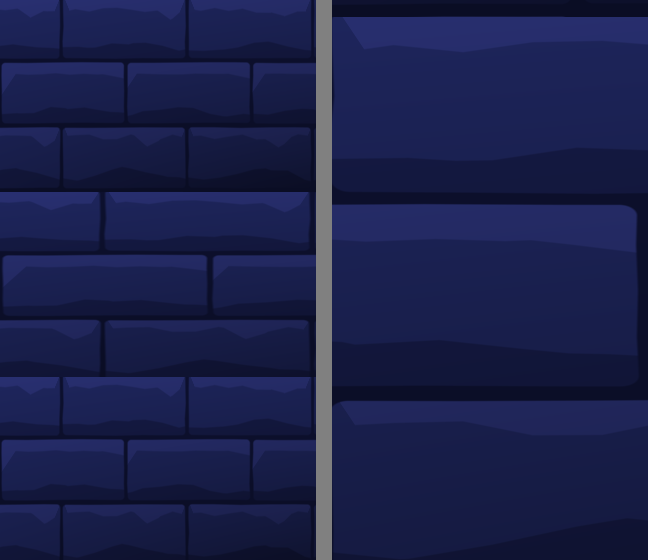
Left: the whole. Right: its middle third, enlarged.
A Shadertoy shader for this texture:

```glsl
// Night-blue brick wall: three stacked panels of three staggered brick rows.
// The middle panel is stretched sideways. Each brick is a rounded box with a
// lit cap and a shaded foot, both cut by angular noise seeded from its cell.
#define CANVAS vec2(432.0, 768.0)  // design units spanning the canvas
#define SEAMS vec2(264.0, 517.0)   // tops of the second and third panels
#define STRETCH 1.67               // widening of the middle panel
#define BRICK vec2(171.6, 89.0)    // brick pitch
#define JOINT vec2(4.4, 6.0)       // mortar widths
#define CORNER 5.0
#define WOBBLE 1.4                 // unevenness of brick edges
#define MORTAR vec3(0.045, 0.058, 0.165)
#define CAP vec3(0.145, 0.170, 0.405)
#define BODY vec3(0.108, 0.135, 0.335)
#define FOOT vec3(0.080, 0.100, 0.262)

float hash(vec2 p) {
    return fract(sin(dot(p, vec2(127.1, 311.7))) * 43758.5453);
}

// Straight segments between random heights, for chiselled outlines
float chisel(float x, float seed) {
    float i = floor(x);
    return mix(hash(vec2(i, seed)), hash(vec2(i + 1.0, seed)), fract(x));
}

// Triangular bump of height 1
float tent(float x, float center, float halfWidth) {
    return max(0.0, 1.0 - abs(x - center) / halfWidth);
}

float roundBox(vec2 p, vec2 halfSize, float r) {
    vec2 d = abs(p) - halfSize + r;
    return length(max(d, 0.0)) + min(max(d.x, d.y), 0.0) - r;
}

// Depth of the lit cap below the brick top
float capDepth(float x, vec2 cell, float seed) {
    float ragged = chisel(x / 19.0, seed);
    if (cell.y == 1.0) {
        float bevel = mix(9.0, 24.0, hash(vec2(seed, 2.0)));
        return 14.0 + 3.0 * ragged + 1.5 * max(0.0, bevel - x)
             + 0.25 * max(0.0, x - 140.0);
    }
    float dip = 11.0 * tent(x, mix(110.0, 155.0, hash(vec2(seed, 3.0))), 18.0);
    float depth = (cell.y == 0.0 ? 13.0 : 9.0) + 8.0 * ragged + dip;
    return min(depth, 2.5 * min(x - 4.0, BRICK.x - 2.0 - x));
}

// Height of the shaded foot above the brick bottom
float footHeight(float x, vec2 cell, float seed) {
    float ragged = chisel(x / 23.0, seed + 5.0);
    float hump = tent(x, mix(60.0, 115.0, hash(vec2(seed, 7.0))), 62.0);
    return 9.0 + 8.0 * ragged + (cell.y == 2.0 ? 14.0 : 8.0) * hump;
}

void mainImage(out vec4 fragColor, in vec2 fragCoord) {
    vec2 uv = fragCoord / iResolution.xy;
    vec2 p = vec2(uv.x, 1.0 - uv.y) * CANVAS;
    float px = CANVAS.y / iResolution.y;

    // Panel selection
    if (p.y >= SEAMS.y) p.y -= SEAMS.y;
    else if (p.y >= SEAMS.x) p = vec2(p.x / STRETCH, p.y - SEAMS.x);

    // Brick cell, with alternate rows shifted
    vec2 q = p + vec2(0.0, JOINT.y);
    float row = floor(q.y / BRICK.y);
    q.x -= row == 1.0 ? 0.5 : 84.0;
    vec2 cell = vec2(floor(q.x / BRICK.x), row);
    vec2 f = q - cell * BRICK;
    float seed = cell.x * 3.1 + cell.y * 7.7 + 20.0;

    // Slightly uneven brick outline
    vec2 bend = vec2(chisel(f.y / 21.0, seed + 1.0),
                     chisel(f.x / 37.0, seed + 2.0)) - 0.5;
    float d = roundBox(f - 0.5 * BRICK + WOBBLE * bend,
                       0.5 * (BRICK - JOINT), CORNER);

    // Three tones of the brick face
    float top = f.y - 0.5 * JOINT.y;
    float bottom = BRICK.y - 0.5 * JOINT.y - f.y;
    float cap = smoothstep(-px, px, capDepth(f.x, cell, seed) - top);
    float foot = smoothstep(-px, px, footHeight(f.x, cell, seed) - bottom);
    vec3 face = mix(BODY, CAP, cap);
    face = mix(face, FOOT, foot);

    // Light falls off down each panel and towards the right
    vec2 along = p / vec2(CANVAS.x, SEAMS.x);
    float light = 1.06 - 0.22 * along.y - 0.10 * along.x
                - 0.20 * along.x * along.y * along.y;
    face *= light * (1.0 - 0.07 * (f.y / BRICK.y - 0.5));
    vec3 mortar = MORTAR * (1.1 - 0.25 * along.y);

    vec3 color = mix(face, mortar, smoothstep(-px, px, d));
    fragColor = vec4(color, 1.0);
}
```
